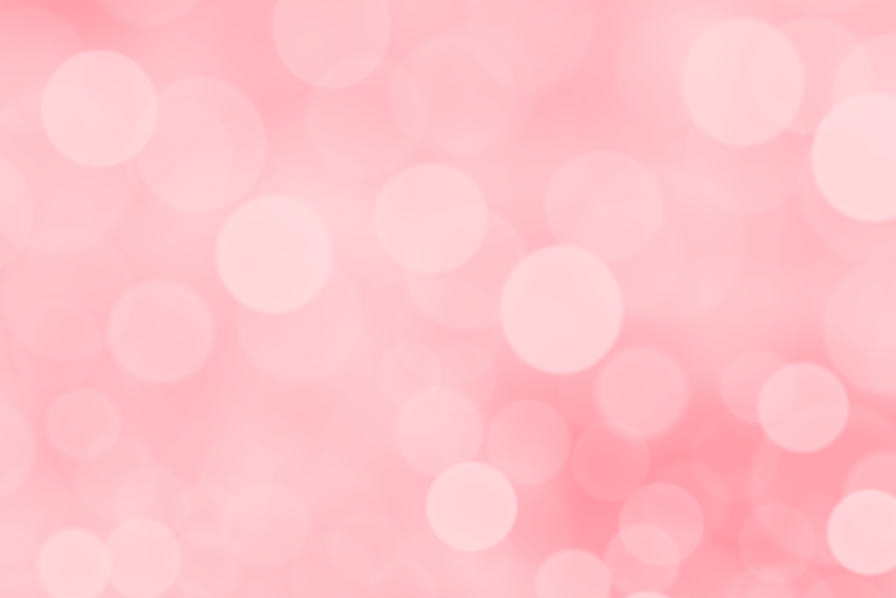
Give the GLSL for this background, as a Shadertoy shader.

```glsl
// Soft pink bokeh: translucent discs of light over a gently mottled backdrop.
// A single tone value is built from gradient noise, shadow pools and scattered
// disc layers, then mapped onto a rose-to-blush colour ramp.

const vec3 ROSE  = vec3(1.0, 0.58, 0.634);
const vec3 BLUSH = vec3(1.0, 0.86, 0.873);

vec3 hash3(vec2 p) {
    vec3 q = fract(p.xyx * vec3(0.1031, 0.1030, 0.0973));
    q += dot(q, q.yxz + 33.33);
    return fract((q.xxy + q.yzz) * q.zyx);
}

float gradientDot(vec2 cell, vec2 offset) {
    float angle = 6.2832 * hash3(cell + 71.0).x;
    return dot(vec2(cos(angle), sin(angle)), offset);
}

float gradientNoise(vec2 p) {
    vec2 i = floor(p), f = fract(p);
    vec2 u = f * f * f * (f * (f * 6.0 - 15.0) + 10.0);
    vec2 e = vec2(1.0, 0.0);
    float low  = mix(gradientDot(i, f), gradientDot(i + e.xy, f - e.xy), u.x);
    float high = mix(gradientDot(i + e.yx, f - e.yx), gradientDot(i + e.xx, f - e.xx), u.x);
    return mix(low, high, u.y);
}

// Smooth elliptical pool, 1 at its centre
float pool(vec2 p, vec2 centre, vec2 size) {
    vec2 d = (p - centre) / size;
    return exp(-dot(d, d));
}

// Coverage of one slightly oval disc with a faintly brighter rim
float disc(vec2 offset, float radius, float blur, float stretch) {
    float d = length(offset * vec2(stretch, 1.0 / stretch));
    float rim = 0.94 + 0.09 * smoothstep(0.5, 0.95, d / radius);
    return rim * (1.0 - smoothstep(radius - blur, radius + blur, d));
}

// Jittered grid of discs; band gives the heights where they are absent and full.
// Returns the fraction of the tone below that still shows through.
float discVeil(vec2 p, float cell, float radius, vec2 blur, vec2 opacity,
               vec2 band, float presence, float seed) {
    float veil = 1.0;
    vec2 home = floor(p / cell);
    for (int y = -1; y <= 1; y++) {
        for (int x = -1; x <= 1; x++) {
            vec2 id = home + vec2(x, y);
            vec3 place = hash3(id + seed);
            vec3 look = hash3(id + seed + 37.0);
            vec2 centre = (id + 0.5 + 0.75 * (place.xy - 0.5)) * cell;
            float fill = clamp((centre.y - band.x) / (band.y - band.x), 0.0, 1.0);
            float shown = step(place.z, presence * fill);
            float size = radius * mix(0.88, 1.12, look.x);
            float softness = mix(blur.x, blur.y, look.y * look.y);
            // Lattice sequence spreads bright and faint discs evenly
            float rank = fract(dot(id, vec2(0.7549, 0.5698)) + 0.618 * seed);
            float alpha = mix(opacity.x, opacity.y, rank * rank);
            float stretch = mix(0.96, 1.04, fract(look.x * 7.3));
            veil *= 1.0 - shown * alpha * disc(p - centre, size, softness, stretch);
        }
    }
    return veil;
}

// Mottled backdrop with deep pools at lower right and a small one at upper left
float backdrop(vec2 p, float aspect) {
    vec2 s = vec2(p.x / aspect, p.y);
    float tone = 0.60 + 0.28 * gradientNoise(p * 2.4 + 5.0)
                      + 0.28 * gradientNoise(p * 5.5 + 19.0)
                      + 0.03 * gradientNoise(p * vec2(30.0, 22.0));
    float mottling = 1.0 + 0.9 * gradientNoise(p * 7.0 + 43.0);
    tone -= 0.58 * mottling * pool(s, vec2(0.71, 0.20), vec2(0.17, 0.18));
    tone -= 0.64 * mottling * pool(s, vec2(0.97, 0.12), vec2(0.17, 0.18));
    tone -= 0.30 * pool(s, vec2(0.04, 1.02), vec2(0.10, 0.10));
    return clamp(tone, 0.0, 0.95);
}

void mainImage(out vec4 fragColor, in vec2 fragCoord) {
    vec2 p = fragCoord / iResolution.y;
    float tone = backdrop(p, iResolution.x / iResolution.y);

    // Wide hazy discs, two sets of large upper discs, three of small lower discs
    vec2 everywhere = vec2(-2.0, -1.0);
    vec2 upper = vec2(0.30, 0.42);
    vec2 lower = vec2(0.48, 0.34);
    vec2 shift = vec2(0.16, 0.22);
    float veil = discVeil(p, 0.32, 0.125, vec2(0.010, 0.06), vec2(0.06, 0.30), everywhere, 0.7, 11.0);
    veil *= discVeil(p + shift, 0.25, 0.098, vec2(0.004, 0.010), vec2(0.12, 0.86), upper + shift.y, 0.92, 53.0);
    veil *= discVeil(p + 0.11, 0.27, 0.108, vec2(0.004, 0.016), vec2(0.08, 0.42), upper + 0.11, 0.80, 211.0);
    veil *= discVeil(p, 0.175, 0.069, vec2(0.004, 0.010), vec2(0.10, 0.80), lower, 0.80, 97.0);
    veil *= discVeil(p + 0.07, 0.18, 0.070, vec2(0.004, 0.016), vec2(0.08, 0.40), lower + 0.07, 0.80, 151.0);
    veil *= discVeil(p + 0.03, 0.15, 0.058, vec2(0.004, 0.014), vec2(0.05, 0.25), lower + 0.03, 0.60, 307.0);

    tone = 1.0 - (1.0 - tone) * veil;
    fragColor = vec4(mix(ROSE, BLUSH, tone), 1.0);
}
```
